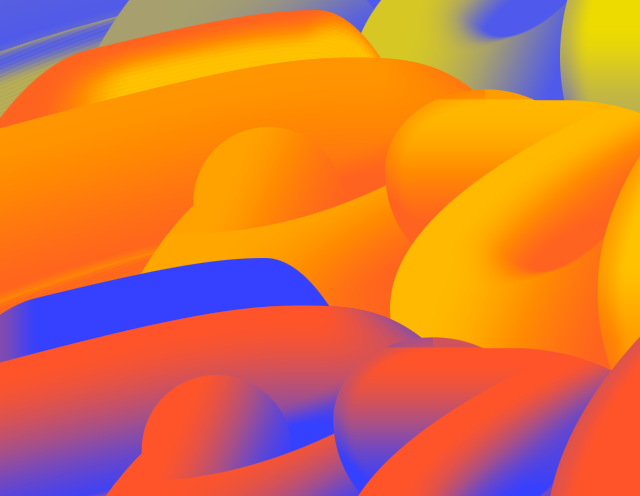
Write a Shadertoy shader that draws this background.

```glsl
// Soft overlapping folds: one motif of rounded forms drawn three times,
// back to front, each copy shifted and given its own three-colour ramp.
// Every form is an implicit curve with a smooth ramp value inside it.

const vec2 CANVAS = vec2(7.68, 5.94);   // working units, y pointing down
const int COPIES = 3;
const vec2 SHIFT[3] = vec2[3](vec2(-0.45, -2.82), vec2(0.0), vec2(-0.62, 2.97));
const vec3 LIGHT[3] = vec3[3](vec3(0.93, 0.86, 0.0), vec3(1.0, 0.76, 0.0), vec3(1.0, 0.33, 0.16));
const vec3 MIDDLE[3] = vec3[3](vec3(0.66, 0.63, 0.42), vec3(1.0, 0.55, 0.0), vec3(0.63, 0.31, 0.56));
const vec3 DEEP[3] = vec3[3](vec3(0.31, 0.35, 0.92), vec3(1.0, 0.39, 0.12), vec3(0.21, 0.25, 1.0));
const float BIAS[3] = float[3](0.85, 0.42, 0.0);     // pull toward the deep colour
const float CAP_GLOW[3] = float[3](1.0, 1.0, 0.0);   // light inside the rear cap
const float STRIPE_FREQ = 130.0;
const float STRIPE_GAIN = 0.03;

// Height of a crest: hyperbola on the left, parabola on the right
float crest(float d, float rise, float width, float fall) {
    return d < 0.0 ? rise * (sqrt(1.0 + d * d / (width * width)) - 1.0) : fall * d * d;
}

// Antialiased fill where d is negative
void fill(inout vec3 col, float d, vec3 tint) {
    col = mix(col, tint, clamp(0.5 - d / max(fwidth(d), 1e-5), 0.0, 1.0));
}

vec3 ramp(int k, float t) {
    t = 2.0 * clamp(t, 0.0, 1.0);
    return t < 1.0 ? mix(LIGHT[k], MIDDLE[k], t) : mix(MIDDLE[k], DEEP[k], t - 1.0);
}

// Rear cap and the long body with its underside
void drawBody(inout vec3 col, vec2 p, int k) {
    float tail = max(1.05 - p.x, 0.0);
    float capTop = 0.12 + crest(p.x - 3.8, 0.32, 1.2, 0.97) + 0.5 * tail * tail;
    float h = p.y - capTop;
    float glow = smoothstep(0.02, 0.5, h + 0.25 * smoothstep(3.5, 4.4, p.x));
    glow *= CAP_GLOW[k] * smoothstep(0.8, 1.9, p.x + 0.3 * p.y);
    float capTint = 1.0 - glow * (1.0 + STRIPE_GAIN * sin(STRIPE_FREQ * h));
    capTint -= 0.35 * (1.0 - CAP_GLOW[k]) * (1.0 - smoothstep(0.6, 1.1, p.x));
    fill(col, -h, ramp(k, capTint));

    float top = 0.69 + crest(p.x - 4.2, 0.43, 1.5, 0.12 * max(p.x - 4.2, 0.0));
    float bottom = 3.6 - 0.37 * p.x + 0.03 * p.x * p.x;
    float depth = p.y - bottom;
    float under = 1.0 - 0.6 * smoothstep(0.1, 0.45, depth) - 0.5 * exp(-max(depth, 0.0) / 0.05);
    under += STRIPE_GAIN * sin(STRIPE_FREQ * (depth + 0.1 * p.x));
    fill(col, top - p.y, ramp(k, under));

    h = p.y - top;
    float t = smoothstep(0.1, 2.15, h);
    t += 0.6 * smoothstep(4.4, 5.6, p.x) * exp(-max(h, 0.0) / 0.4);
    float crease = p.y - 1.87 + 0.45 * (p.x - 4.0);
    t += 0.3 * smoothstep(0.0, 0.4, crease) * smoothstep(3.6, 4.1, p.x);
    t -= 0.5 * smoothstep(-0.12, 0.0, depth);
    fill(col, max(-h, depth), ramp(k, mix(BIAS[k], 1.0, t)));
}

// Dome with its skirt, and the swoosh in front of it
void drawDome(inout vec3 col, vec2 p, int k) {
    vec2 q = p - vec2(3.22, 2.42);
    float s = 2.33 - p.x;
    float skirt = 2.45 + 0.95 * s + 0.55 * max(s, 0.0) * max(s, 0.0) - p.y;
    float dome = min(length(q) - 0.9, max(max(skirt, -q.y), q.x - 0.9));
    float t = smoothstep(-0.6, 0.95, dot(q, vec2(0.9, 0.4)));
    fill(col, dome, ramp(k, mix(0.7 * BIAS[k], 1.0, t)));

    float g = p.y - 2.8 + 0.098 * (p.x - 2.2) * (p.x - 2.2);
    t = smoothstep(2.4, 4.8, p.x) * smoothstep(-0.25, 1.2, g);
    float swoosh = max(max(-g, skirt), p.x - 5.4);
    fill(col, swoosh, ramp(k, mix(0.6 * BIAS[k], 1.0, t)));
}

// Pillow, folded petal and the form at the right
void drawPetals(inout vec3 col, vec2 p, int k) {
    vec2 q = p - vec2(5.82, 2.05);
    float roll = max(p.x - 6.8, 0.0);
    float top = 1.2 + 0.2 * roll * roll - p.y;
    float tab = length(q / vec2(1.2, q.y < 0.0 ? 0.98 : 1.3)) - 1.0;
    float t = smoothstep(1.3, 3.0, p.y) + 0.2 * smoothstep(-0.2, 0.0, tab) * step(q.x, 0.0);
    t += 0.25 * smoothstep(0.0, 0.02, top) + 0.35 * smoothstep(7.1, 7.9, p.x);
    fill(col, min(tab, max(top, 5.7 - p.x)), ramp(k, 0.25 * BIAS[k] + t));

    float bend = (3.7 - p.y) / 1.5;
    float inside = p.x - 4.68 - bend * bend;
    float pocket = 0.85 * smoothstep(0.4, 2.0, inside) + 0.2 * smoothstep(2.3, 3.2, p.y) * smoothstep(0.8, 1.5, inside);
    float lip = smoothstep(5.3, 8.0, p.x + 0.4 * (p.y - 3.3));
    float fold = 3.28 - 0.55 * (p.x - 6.35) * (p.x - 6.35) - p.y;
    float soft = mix(0.4, 0.03, smoothstep(5.6, 6.6, p.x));
    t = mix(lip, pocket, smoothstep(-soft, soft, fold));
    fill(col, max(-inside, top), ramp(k, 0.2 * BIAS[k] + t));

    float e = p.x - 7.17 - 0.19 * (p.y - 3.5) * (p.y - 3.5);
    t = 0.35 * (1.0 - smoothstep(0.0, 0.35, e)) + 0.35 * smoothstep(3.1, 4.2, p.y);
    fill(col, -e, ramp(k, t * (k == 2 ? 0.5 : 1.0)));
}

void mainImage(out vec4 fragColor, in vec2 fragCoord) {
    vec2 uv = fragCoord / iResolution.xy;
    vec2 p = vec2(uv.x, 1.0 - uv.y) * CANVAS;
    vec3 col = DEEP[0];
    for (int k = 0; k < COPIES; k++) {
        vec2 local = p - SHIFT[k];
        drawBody(col, local, k);
        drawDome(col, local, k);
        drawPetals(col, local, k);
    }
    fragColor = vec4(col, 1.0);
}
```
